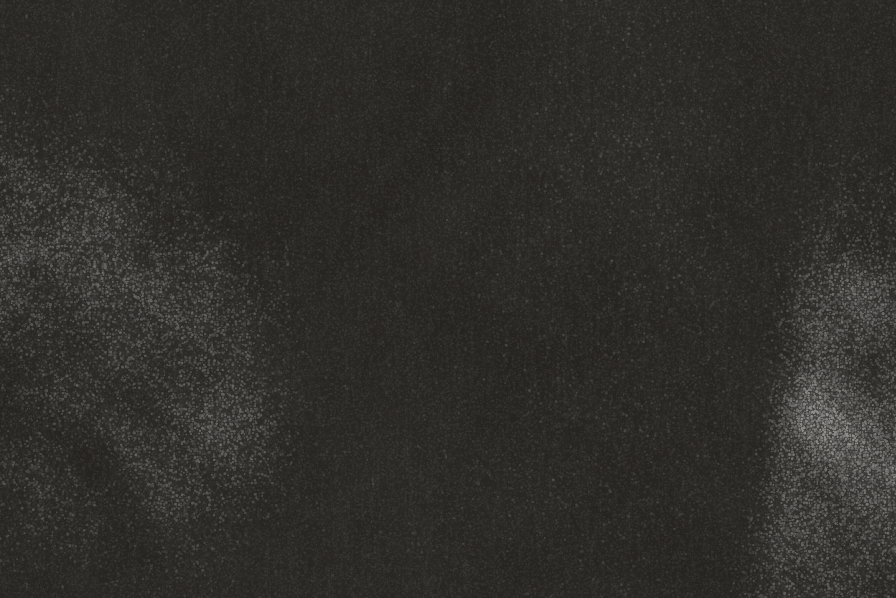
Give the GLSL for this texture, as a Shadertoy shader.

```glsl
// A dark slate surface with two worn, chalky patches at its left and right sides.
// Layered sines shape the broad wear; cellular grains turn it into fine specks,
// over a soot-coloured ground with faint upright fibres.

const vec3 SOOT = vec3(0.150, 0.140, 0.130);
const vec3 CHALK = vec3(0.560, 0.560, 0.550);

float hash(vec2 p) {
    vec3 q = fract(p.xyx * 0.1031);
    q += dot(q, q.yzx + 33.33);
    return fract((q.x + q.y) * q.z);
}

// Warped sines in rotated octaves, roughly -0.8 to 0.8
float layeredSines(vec2 p, float scale, float seed) {
    mat2 turn = mat2(0.80, 0.60, -0.60, 0.80);
    vec2 q = p * scale + seed;
    float sum = 0.0;
    float amplitude = 0.5;
    for (int i = 0; i < 6; i++) {
        q += 0.7 * sin(q.yx * 1.3 + seed);
        sum += amplitude * sin(q.x) * cos(q.y);
        q = turn * q * 1.8 + 2.7;
        amplitude *= 0.62;
    }
    return sum;
}

// Round grains scattered one per cell; share is the chance that a cell is filled
float cellularGrain(vec2 p, float scale, float share, float seed) {
    vec2 q = p * scale;
    vec2 home = floor(q);
    float soft = 0.55 * scale / iResolution.y;
    float grain = 0.0;
    for (int y = -1; y <= 1; y++) {
        for (int x = -1; x <= 1; x++) {
            vec2 cell = home + vec2(x, y);
            vec2 key = cell + seed;
            vec2 jitter = vec2(hash(key + 17.3), hash(key + 41.9));
            float radius = mix(0.28, 0.62, hash(key + 73.1));
            float gap = length(q - cell - mix(vec2(0.1), vec2(0.9), jitter));
            float cover = 1.0 - smoothstep(radius - soft, radius + soft, gap);
            float filled = smoothstep(-0.08, 0.08, share - hash(key));
            float tone = mix(0.35, 1.0, hash(key + 97.7));
            grain = max(grain, cover * filled * tone);
        }
    }
    return grain;
}

float glow(vec2 p, vec2 center, vec2 size) {
    vec2 d = (p - center) / size;
    return exp(-dot(d, d));
}

// Broad patch on the left, with a sloping top and a ragged right side
float leftWear(vec2 p, float cloud, float ragged) {
    vec2 q = p + 0.05 * vec2(ragged, cloud);
    float side = 0.50 - 0.35 * pow(max(0.32 - q.y, 0.0), 1.2);
    float mask = 1.0 - smoothstep(side - 0.10, side + 0.03, q.x);
    mask *= 1.0 - smoothstep(0.68, 0.92, q.y + 0.25 * q.x);
    mask *= smoothstep(0.0, 0.28, q.y + 0.03);
    float body = 0.24 + 0.32 * cloud + 0.12 * ragged;
    body += 0.22 * glow(p, vec2(0.26, 0.53), vec2(0.14, 0.10));
    body += 0.24 * glow(p, vec2(0.01, 0.55), vec2(0.10, 0.22));
    body += 0.24 * glow(p, vec2(0.39, 0.29), vec2(0.10, 0.08));
    return mask * max(body, 0.04);
}

// Brighter patch on the right, behind a leaning edge
float rightWear(vec2 p, float cloud, float ragged) {
    float edge = 1.235 + 0.14 * p.y + 0.02 * ragged;
    float mask = smoothstep(edge - 0.03, edge + 0.07, p.x);
    mask *= 1.0 - smoothstep(0.48, 0.82, p.y + 0.05 * cloud);
    float body = 0.42 + 0.30 * cloud + 0.15 * ragged;
    body += 0.42 * glow(p, vec2(1.36, 0.27), vec2(0.10, 0.12));
    body += 0.22 * glow(p, vec2(1.42, 0.50), vec2(0.12, 0.09));
    body -= 0.18 * glow(p, vec2(1.46, 0.40), vec2(0.06, 0.05));
    return mask * max(body, 0.05);
}

void mainImage(out vec4 fragColor, in vec2 fragCoord) {
    // Height is one unit; the width is scaled to a 3:2 layout
    vec2 p = fragCoord / iResolution.xy * vec2(1.5, 1.0);

    // Broad wear
    float cloud = layeredSines(p, 6.0, 1.7);
    float ragged = layeredSines(p, 21.0, 5.2);
    float wear = leftWear(p, cloud, ragged) + rightWear(p, cloud, ragged);
    float faint = 0.07 * glow(p, vec2(1.05, 0.45), vec2(0.24, 0.55));
    float density = clamp(wear + faint * (1.0 + cloud) + 0.025, 0.0, 1.0);

    // Dark ground with fine tooth and fibres
    float tooth = cellularGrain(p, 300.0, 0.55, 11.0);
    float fibre = cellularGrain(p * vec2(1.0, 0.10), 170.0, 0.5, 29.0);
    float tone = 0.065 + 0.030 * cloud + 0.015 * ragged;
    tone += 0.13 * (tooth - 0.30) + 0.03 * (fibre - 0.30);

    // Chalk specks, denser and brighter where the wear is strong
    float specks = cellularGrain(p, 235.0, density * 1.15, 53.0);
    tone += specks * (0.22 + 0.50 * density);
    tone += 0.26 * density * density;

    fragColor = vec4(mix(SOOT, CHALK, tone), 1.0);
}
```
